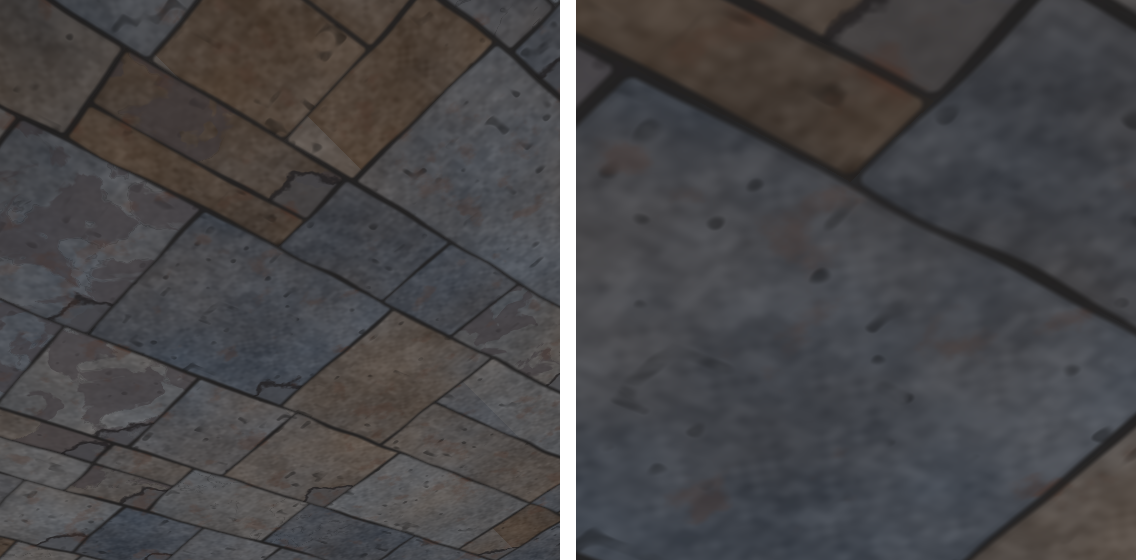
Left, the full canvas; right, a detail of the centre.
This texture is drawn by a WebGL 1 fragment shader. Its source:

```glsl
precision highp float;
// Dim, weathered flagstone paving seen in steep perspective. The canvas is projected
// to ground axes through two vanishing points; jittered rows of slabs are split at
// random, then toned with noise, pits, veins, rust, chipped corners and dark joints.
uniform vec2 u_resolution;

#define VANISH_RIGHT vec2(2.638, -0.544)
#define VANISH_LEFT vec2(-1.585, -1.52)
#define SLAB_SIZE vec2(0.34, 0.205)
#define JOINT_WIDTH 0.0027
#define SOFTNESS 0.0017
#define GRAIN 0.050
#define MOTTLE 0.12
#define LAYOUT_SEED 11.0

float hash(vec2 p) {
  vec3 q = fract(p.xyx * vec3(0.1031, 0.1030, 0.0973));
  q += dot(q, q.yzx + 33.33);
  return fract((q.x + q.y) * q.z);
}

float noise(vec2 p) {
  vec2 i = floor(p), f = fract(p);
  f = f * f * (3.0 - 2.0 * f);
  vec2 e = vec2(0.0, 1.0);
  return mix(mix(hash(i), hash(i + e.yx), f.x),
             mix(hash(i + e.xy), hash(i + e.yy), f.x), f.y);
}

float fbm(vec2 p) {
  float sum = 0.0, amp = 0.5;
  for (int i = 0; i < 5; i++) {
    sum += amp * noise(p);
    p = mat2(1.6, 1.2, -1.2, 1.6) * p + 7.3;
    amp *= 0.5;
  }
  return sum;
}

// Signed distance to the line from a vanishing point through the canvas centre.
float sideOf(vec2 uv, vec2 vanish) {
  vec2 d = normalize(vec2(0.5) - vanish);
  return dot(uv - vanish, vec2(-d.y, d.x));
}

float border(float i, float seed) {
  return i + 0.6 * (hash(vec2(i, seed)) - 0.5);
}

// Irregular 1D cells: index, gap to the lower border, gap to the upper border.
vec3 jitteredCell(float x, float seed) {
  float i = floor(x);
  if (x < border(i, seed)) i -= 1.0;
  else if (x >= border(i + 1.0, seed)) i += 1.0;
  return vec3(i, x - border(i, seed), border(i + 1.0, seed) - x);
}

// Cuts a slab in two and gives the far part an identity of its own.
void split(inout vec2 gap, float at, inout float id) {
  float cut = at * (gap.x + gap.y);
  if (gap.x < cut) gap.y = cut - gap.x;
  else { gap.x -= cut; id += 17.7; }
}

vec3 slabColor(float pick) {
  vec3 c = vec3(0.335, 0.338, 0.352);               // blue grey
  if (pick > 0.30) c = vec3(0.372, 0.370, 0.375);   // pale grey
  if (pick > 0.55) c = vec3(0.285, 0.296, 0.320);   // slate
  if (pick > 0.70) c = vec3(0.348, 0.324, 0.309);   // warm grey
  if (pick > 0.94) c = vec3(0.315, 0.270, 0.235);   // ochre
  return c;
}

void main() {
  vec2 uv = gl_FragCoord.xy / u_resolution;
  float pixel = 1.0 / min(u_resolution.x, u_resolution.y);

  // Ground axes: x runs down to the right, y runs up to the left.
  vec2 horizon = normalize(VANISH_RIGHT - VANISH_LEFT);
  vec2 up = vec2(-horizon.y, horizon.x);
  float depth = dot(uv - VANISH_LEFT, up) / dot(vec2(0.5) - VANISH_LEFT, up);
  vec2 ground = vec2(-sideOf(uv, VANISH_LEFT), -sideOf(uv, VANISH_RIGHT)) / depth;
  vec2 wobble = vec2(noise(ground * 16.0), noise(ground * 16.0 + 40.0)) - 0.5;
  vec2 cellPos = (ground + 0.006 * wobble) / SLAB_SIZE;

  // Slab layout
  vec3 row = jitteredCell(cellPos.y, LAYOUT_SEED);
  float rowSeed = row.x * 3.7 + LAYOUT_SEED;
  vec3 col = jitteredCell(cellPos.x + 5.0 * hash(vec2(rowSeed, 2.0)), rowSeed);
  vec2 gapX = col.yz * SLAB_SIZE.x, gapY = row.yz * SLAB_SIZE.y;
  float id = col.x * 5.3 + row.x * 41.1;
  float cut = mix(0.36, 0.64, hash(vec2(id, 3.0)));
  if (hash(vec2(id, 5.0)) < 0.48) split(gapX, cut, id);
  if (hash(vec2(id, 6.0)) < 0.22) split(gapY, cut, id);
  vec2 gap = vec2(min(gapX.x, gapX.y), min(gapY.x, gapY.y));
  float edge = min(min(gap.x, gap.y), 0.008 - length(max(0.008 - gap, 0.0)));

  // Stone body: tone, mottling, grain and pits
  vec2 grit = ground + 9.0 * vec2(hash(vec2(id, 8.0)), hash(vec2(id, 9.0)));
  float cloud = fbm(grit * 9.0), patchy = fbm(grit * 17.0 + 2.0 * cloud);
  float kind = hash(vec2(id, 12.0));
  float warmBias = 0.14 * smoothstep(0.5, 1.5, uv.x + uv.y);
  vec3 color = slabColor(hash(vec2(id, 10.0)) + warmBias);
  color *= 0.96 + 0.08 * hash(vec2(id, 11.0));
  color += MOTTLE * (cloud - 0.48) + 0.5 * MOTTLE * (patchy - 0.48);
  color += vec3(0.06, 0.0, -0.06) * (fbm(grit * 6.0 + 30.0) - 0.48);
  color += GRAIN * (noise(grit * 150.0) - 0.5) + GRAIN * (noise(grit * 75.0) - 0.5);
  float pits = smoothstep(0.79, 0.95, noise(grit * 65.0 + 5.0)) * smoothstep(0.4, 0.65, patchy);
  color *= 1.0 - 0.33 * pits;

  // Veins on some slabs, purple brown scabs on a few
  float vein = 1.0 - smoothstep(0.0, 0.018, abs(patchy - 0.5));
  color *= 1.0 - 0.15 * vein * step(0.68, kind) * smoothstep(0.42, 0.56, cloud);
  float scab = smoothstep(0.49, 0.55, patchy) * step(0.87, kind);
  color = mix(color, vec3(0.255, 0.232, 0.245), 0.6 * scab);

  // Broken corners
  float chip = length(vec2(gapX.y, gapY.x)) - 0.065 + 0.07 * (fbm(grit * 22.0) - 0.5);
  float broken = step(0.86, hash(vec2(id, 14.0)));
  float crack = 1.0 - smoothstep(0.001, 0.008, abs(chip));
  color = mix(color, vec3(0.28, 0.285, 0.305), 0.6 * broken * (1.0 - smoothstep(-0.004, 0.004, chip)));
  color = mix(color, vec3(0.14, 0.13, 0.135), 0.8 * broken * crack);

  // Joints with grime and scattered rust
  float wear = noise(ground * 13.0 + 60.0);
  float width = JOINT_WIDTH * (0.4 + 1.2 * wear);
  float blur = (SOFTNESS + 0.7 * pixel) / depth;
  color *= mix(0.84, 1.0, smoothstep(0.0, 0.014, edge));
  float rust = smoothstep(0.60, 0.78, fbm(ground * 28.0 + 80.0)) * (1.0 - smoothstep(0.002, 0.013, edge));
  color = mix(color, vec3(0.30, 0.20, 0.16), 0.65 * rust);
  float joint = 1.0 - smoothstep(width - blur, width + blur, edge);
  color = mix(color, vec3(0.125, 0.12, 0.12), joint * mix(0.65, 0.95, wear));

  // Gentle falloff toward the upper left
  color *= 1.0 - 0.16 * smoothstep(0.45, 1.1, uv.y - uv.x + 0.1);
  gl_FragColor = vec4(color, 1.0);
}
```
